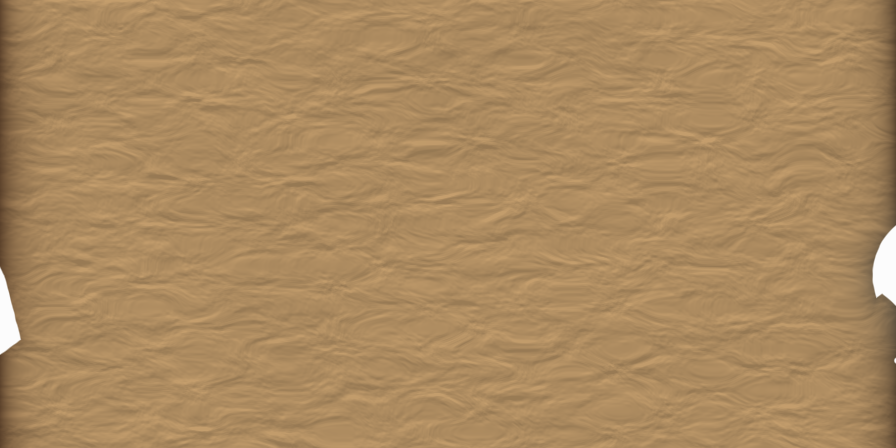
Reproduce this texture procedurally as a WebGL 1 fragment shader.

```glsl
precision highp float;
// Old tan parchment with a fine, sideways-stretched crumple, scorched side edges
// and white tears. The crumple is warped fractal noise lit from above; the tears
// are signed distances built from lines and circles.

uniform vec2 u_resolution;

float hash(vec2 p) {
  vec3 q = fract(p.xyx * 0.1031);
  q += dot(q, q.yzx + 33.33);
  return fract((q.x + q.y) * q.z);
}

float noise(vec2 p) {
  vec2 i = floor(p);
  vec2 f = fract(p);
  f = f * f * f * (f * (f * 6.0 - 15.0) + 10.0);
  return mix(mix(hash(i), hash(i + vec2(1.0, 0.0)), f.x),
             mix(hash(i + vec2(0.0, 1.0)), hash(i + 1.0), f.x), f.y);
}

// Height of the paper: wide, low wrinkles turned a little at every octave
float paperHeight(vec2 p) {
  vec2 q = p * vec2(16.0, 36.0) + 40.0;
  q += 1.3 * vec2(noise(q * 0.6 + 7.3), noise(q * 0.6 + 91.7));
  float height = 0.0;
  float gain = 1.0;
  for (int i = 0; i < 4; i++) {
    height += gain * noise(q);
    q = mat2(0.92, 0.39, -0.39, 0.92) * q * 2.03 + 17.1;
    gain *= 0.5;
  }
  return height;
}

// Signed distance to the line a-b, positive on its right-hand side
float rightOf(vec2 p, vec2 a, vec2 b) {
  vec2 d = normalize(b - a);
  return dot(p - a, vec2(d.y, -d.x));
}

// Tears, positive inside the hole
float leftTear(vec2 p) {
  vec2 shoulder = vec2(0.010, 0.385);
  vec2 tip = vec2(0.047, 0.242);
  float upper = rightOf(p, vec2(0.0, 0.404), shoulder);
  float side = rightOf(p, shoulder, tip);
  float lower = rightOf(p, tip, vec2(0.0, 0.208));
  return min(upper, min(side, lower));
}

float rightTear(vec2 p) {
  vec2 peak = vec2(1.969, 0.344);
  float bite = 0.1466 - distance(p, vec2(2.0946, 0.385));
  float flap = max(rightOf(p, vec2(2.0, 0.318), peak),
                   rightOf(p, peak, vec2(1.957, 0.336)));
  float nick = 0.007 - distance(p, vec2(2.003, 0.195));
  return max(min(bite, flap), nick);
}

void main() {
  vec2 p = gl_FragCoord.xy / u_resolution * vec2(2.0, 1.0);
  float pixel = 1.0 / u_resolution.y;

  // Relief lit from above, with faint broad blotches
  vec2 toLight = vec2(-0.001, 0.003);
  float relief = paperHeight(p - toLight) - paperHeight(p + toLight);
  float blotch = noise(p * vec2(5.0, 9.0) + 3.0) - 0.5;
  vec3 color = vec3(0.678, 0.545, 0.375);
  color *= 1.0 + 0.27 * clamp(relief, -0.45, 0.45) + 0.035 * blotch;

  // Brown scorch on the left, greyer and wider around the tear on the right
  float left = leftTear(p);
  float right = rightTear(p);
  float uneven = 0.75 + 0.5 * noise(vec2(p.x * 4.0, p.y * 6.0) + 20.0);
  float brown = 0.72 * exp(-p.x / (0.036 * uneven));
  brown = max(brown, 0.35 * exp(min(left, 0.0) / 0.018));
  float nearTear = exp(-pow((p.y - 0.36) / 0.17, 2.0));
  float grey = 0.68 * exp((p.x - 2.0) / ((0.030 + 0.022 * nearTear) * uneven));
  grey = max(grey, 0.5 * exp(min(right, 0.0) / 0.032));
  color = mix(color, vec3(0.24, 0.15, 0.09), brown);
  color = mix(color, mix(vec3(0.22, 0.16, 0.11), vec3(0.25, 0.24, 0.22), nearTear), grey);

  // White behind the slightly ragged holes
  float ragged = 0.002 * (noise(p * 70.0) - 0.5);
  float hole = smoothstep(-pixel, pixel, max(left, right) + ragged);
  gl_FragColor = vec4(mix(color, vec3(0.99), hole), 1.0);
}
```
